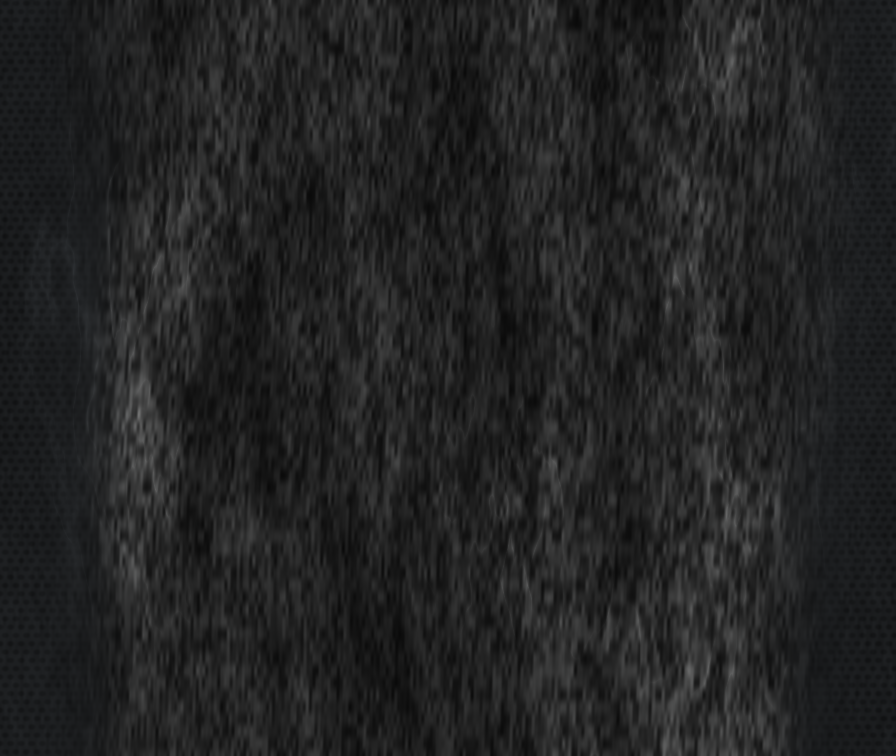
A WebGL 1 fragment shader for this texture:

```glsl
precision highp float;
// Dark, weathered fibrous surface: vertical streaks, pale wisps and fine grain.
// Warped value noise stretched upright gives bands and ridges; the two side
// margins fade into a smooth, cool veil with a faint dotted mesh.

uniform vec2 u_resolution;

const vec3 STONE_TINT = vec3(0.995, 1.0, 1.0);
const vec3 VEIL_TINT = vec3(0.94, 1.0, 1.06);

float hash(vec2 cell) {
  return fract(sin(dot(cell, vec2(127.1, 311.7))) * 43758.5453);
}

float noise(vec2 p) {
  vec2 cell = floor(p);
  vec2 f = fract(p);
  f = f * f * (3.0 - 2.0 * f);
  float low = mix(hash(cell), hash(cell + vec2(1.0, 0.0)), f.x);
  float high = mix(hash(cell + vec2(0.0, 1.0)), hash(cell + 1.0), f.x);
  return mix(low, high, f.y);
}

float fbm(vec2 p) {
  float sum = 0.0;
  float weight = 0.5;
  for (int i = 0; i < 5; i++) {
    sum += weight * noise(p);
    p = p * 2.03 + vec2(17.3, 9.1);
    weight *= 0.5;
  }
  return sum / 0.97;
}

// Thin bright lines where the noise crosses its middle value.
float ridge(vec2 p, float sharpness) {
  return pow(1.0 - abs(2.0 * fbm(p) - 1.0), sharpness);
}

// Soft vertical column around a centre.
float column(float x, float centre, float width) {
  float d = (x - centre) / width;
  return exp(-d * d);
}

// Short upright fibres, centred on zero.
float fibres(vec2 p, vec2 scale) {
  float fine = noise(p * scale);
  float coarse = noise(p * scale * vec2(0.6, 0.55) + 31.7);
  return 0.72 * fine + 0.28 * coarse - 0.5;
}

// Staggered small dark dots.
float mesh(vec2 p, vec2 pitch) {
  vec2 q = p / pitch;
  q.x += 0.5 * mod(floor(q.y), 2.0);
  vec2 offset = fract(q) - 0.5;
  return 1.0 - smoothstep(0.12, 0.48, length(offset));
}

void main() {
  vec2 p = gl_FragCoord.xy / u_resolution.y;
  float across = gl_FragCoord.x / u_resolution.x;

  // Bend the upright flow a little; the grain stays nearly straight.
  vec2 flow = p;
  flow.x += 0.08 * (fbm(p * vec2(3.0, 2.2) + 4.0) - 0.5);
  flow.x += 0.012 * (noise(p * vec2(14.0, 9.0)) - 0.5);
  vec2 upright = p + vec2(0.02 * (noise(p * 3.0) - 0.5) - 0.04 * p.y, 0.0);

  // Broad bands and a few lasting columns.
  float bands = fbm(flow * vec2(9.0, 2.0) + 12.0) - 0.5;
  float streaks = fbm(flow * vec2(36.0, 7.0) + 3.0) - 0.5;
  float bend = across + 0.6 * (flow.x - p.x);
  float columns = 0.030 * column(bend, 0.145, 0.025)
                + 0.026 * column(bend, 0.62, 0.03)
                + 0.018 * column(bend, 0.83, 0.05)
                - 0.030 * column(bend, 0.70, 0.04)
                - 0.015 * column(bend, 0.33, 0.06);

  // Pale wisps, present only in patches.
  float patches = smoothstep(0.38, 0.70, fbm(p * vec2(6.0, 3.0) + 27.0));
  float wisps = ridge(flow * vec2(8.0, 2.4) + 41.0, 18.0) * patches;
  wisps += 0.8 * ridge(flow * vec2(17.0, 4.0) + 8.0, 24.0) * patches;

  float stone = 0.132 + 0.11 * bands + 0.13 * streaks + columns + 0.10 * wisps;
  stone = max(stone, 0.06);
  float grain = fibres(upright, vec2(245.0, 62.0));
  stone *= 1.0 + 1.4 * grain;

  // Smooth side margins with ragged, gradual inner borders.
  float ragged = across + 0.08 * (fbm(flow * vec2(10.0, 3.0) + 63.0) - 0.5);
  float veil = 1.0 - smoothstep(0.06, 0.17, ragged);
  veil += smoothstep(0.85, 0.95, ragged);
  float margin = 0.117 + 0.04 * bands + 0.04 * wisps + 0.035 * grain;
  float outer = smoothstep(0.36, 0.48, abs(across - 0.5));
  margin -= 0.03 * outer * mesh(p, vec2(0.014, 0.011));

  vec3 colour = mix(stone * STONE_TINT, margin * VEIL_TINT, veil);
  gl_FragColor = vec4(colour, 1.0);
}
```
